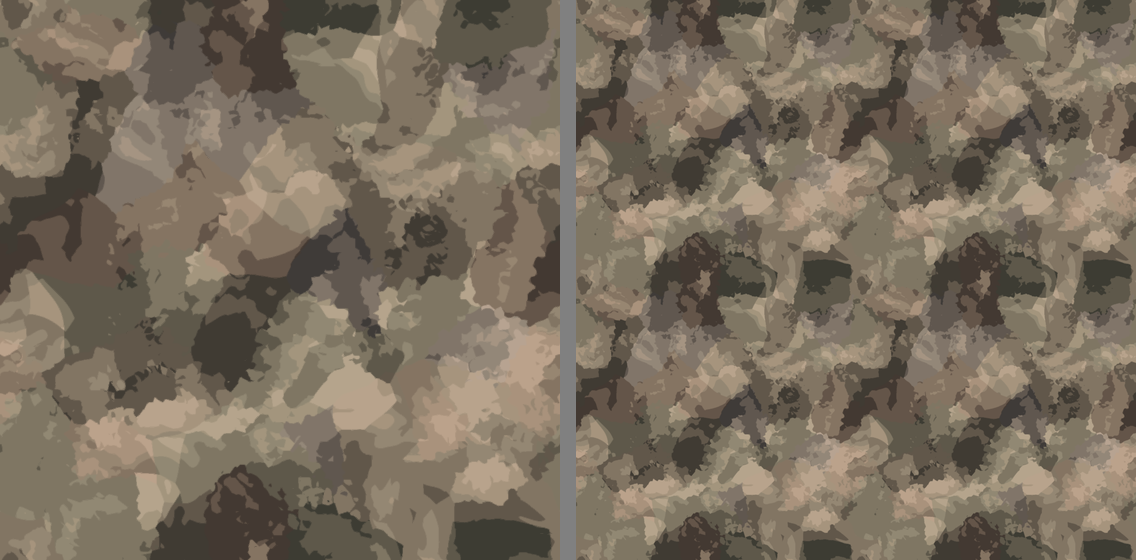
Left: one tile. Right: repeated 2 by 2.
This pattern is drawn by a WebGL 2 fragment shader. Its source:

```glsl
#version 300 es
precision highp float;
precision highp int;
// Seamless rubble camouflage: flat, ragged earth-toned patches with stones and chips.

uniform vec2 u_resolution;
out vec4 fragColor;

// Whole numbers of repeats across the tile
const float PATCH_REPEATS = 4.0;
const float BLOTCH_REPEATS = 9.0;
const float GRAIN_REPEATS = 23.0;
const float STONE_REPEATS = 7.0;
const float CHIP_REPEATS = 14.0;
const float TOOTH_REPEATS = 64.0;

// Contribution of each layer to the tone
const float PATCH_WEIGHT = 1.0;
const float BLOTCH_WEIGHT = 0.65;
const float GRAIN_WEIGHT = 0.3;
const float STONE_WEIGHT = 0.9;
const float DOME_WEIGHT = 0.4;
const float CHIP_WEIGHT = 0.45;
const float MEAN_DISTANCE = 0.42;

// Edge distortion and softness, in canvas units; TOOTH is a share of a tooth
const float BEND = 0.06;
const float RAGGED = 0.022;
const float TOOTH = 0.8;
const float SOFTNESS = 0.003;
const int SAMPLES = 3;

// Six flat tones, and the tone values where each next one begins
const int TONES = 6;
const vec3 PALETTE[TONES] = vec3[TONES](
    vec3(0.25, 0.23, 0.20), vec3(0.38, 0.34, 0.29), vec3(0.51, 0.46, 0.39),
    vec3(0.58, 0.53, 0.45), vec3(0.65, 0.58, 0.49), vec3(0.72, 0.64, 0.55));
const float THRESHOLDS[TONES - 1] = float[](-0.51, -0.05, 0.35, 0.49, 0.69);
const vec3 MOSS_TINT = vec3(-0.012, 0.004, 0.0);
const vec3 CLAY_TINT = vec3(0.013, -0.006, -0.005);
const vec3 SLATE_TINT = vec3(-0.004, 0.0, 0.02);

// Integer hash of a lattice cell, wrapped at the period
vec2 hash(vec2 cell, float period, uint seed) {
    uint n = uint(period);
    uvec2 v = uvec2(ivec2(cell) + int(n) * 8) % n;
    v += uvec2(seed * 131u, seed * 977u);
    v = v * 1664525u + 1013904223u;
    v.x += v.y * 1664525u;
    v.y += v.x * 1664525u;
    v ^= v >> 16u;
    v.x += v.y * 1664525u;
    v.y += v.x * 1664525u;
    v ^= v >> 16u;
    return vec2(v >> 8u) / 16777216.0;
}

// Shifts each layer's lattice so that no lines of several layers coincide
vec2 latticePosition(vec2 uv, float repeats, uint seed) {
    return uv * repeats + fract(float(seed) * vec2(0.618, 0.755) + 0.37);
}

float gradientDot(vec2 cell, vec2 f, vec2 corner, float period, uint seed) {
    float angle = 6.28318 * hash(cell + corner, period, seed).x;
    return dot(vec2(cos(angle), sin(angle)), f - corner);
}

// Gradient noise that repeats once per tile
float noise(vec2 uv, float repeats, uint seed) {
    vec2 p = latticePosition(uv, repeats, seed), cell = floor(p), f = p - cell;
    vec2 w = f * f * f * (f * (f * 6.0 - 15.0) + 10.0);
    float a = gradientDot(cell, f, vec2(0, 0), repeats, seed);
    float b = gradientDot(cell, f, vec2(1, 0), repeats, seed);
    float c = gradientDot(cell, f, vec2(0, 1), repeats, seed);
    float d = gradientDot(cell, f, vec2(1, 1), repeats, seed);
    return mix(mix(a, b, w.x), mix(c, d, w.x), w.y);
}

vec2 noise2(vec2 uv, float repeats, uint seed) {
    return vec2(noise(uv, repeats, seed), noise(uv, repeats, seed + 1u));
}

// Nearest scattered point: offset to it in xy, two random values of its cell in zw
vec4 nearestPoint(vec2 uv, float repeats, uint seed) {
    vec2 p = latticePosition(uv, repeats, seed);
    vec2 base = floor(p), owner = base, nearest = vec2(9.0);
    for (int y = -1; y <= 1; y++)
        for (int x = -1; x <= 1; x++) {
            vec2 cell = base + vec2(x, y);
            vec2 offset = cell + hash(cell, repeats, seed) - p;
            if (dot(offset, offset) < dot(nearest, nearest)) {
                nearest = offset;
                owner = cell;
            }
        }
    return vec4(nearest, hash(owner, repeats, seed + 1u));
}

vec3 rubble(vec2 uv) {
    // Bend outlines broadly, then fray and notch them, more in some places than others
    float fray = smoothstep(-0.4, 0.15, noise(uv, 5.0, 1u));
    vec2 p = uv + BEND * noise2(uv, 6.0, 2u);
    p += fray * TOOTH * nearestPoint(uv, TOOTH_REPEATS, 20u).xy / TOOTH_REPEATS;
    p += fray * RAGGED * noise2(uv, 36.0, 4u);

    // Sum patches, stones and chips into one tone; the blotch is flat within a chip
    vec4 stone = nearestPoint(p, STONE_REPEATS, 8u);
    vec4 chip = nearestPoint(p, CHIP_REPEATS, 10u);
    float chipTone = 2.0 * chip.z - 1.0;
    float tone = PATCH_WEIGHT * noise(p, PATCH_REPEATS, 12u)
        + BLOTCH_WEIGHT * noise(p + chip.xy / CHIP_REPEATS, BLOTCH_REPEATS, 13u)
        + GRAIN_WEIGHT * noise(p, GRAIN_REPEATS, 14u)
        + STONE_WEIGHT * (stone.z - 0.5)
        + DOME_WEIGHT * (MEAN_DISTANCE - length(stone.xy))
        + CHIP_WEIGHT * chipTone * chipTone * chipTone;

    int level = 0;
    for (int i = 0; i < TONES - 1; i++) level += int(tone > THRESHOLDS[i]);
    vec3 tint = stone.w < 0.25 ? MOSS_TINT : stone.w > 0.95 ? SLATE_TINT
        : stone.w > 0.7 ? CLAY_TINT : vec3(0.0);
    return PALETTE[level] + tint;
}

void main() {
    vec2 uv = gl_FragCoord.xy / u_resolution, spread = max(vec2(SOFTNESS), 1.0 / u_resolution);
    vec3 color = vec3(0.0);
    for (int i = 0; i < SAMPLES * SAMPLES; i++)
        color += rubble(uv + spread * ((vec2(i % SAMPLES, i / SAMPLES) + 0.5) / float(SAMPLES) - 0.5));
    fragColor = vec4(color / float(SAMPLES * SAMPLES), 1.0);
}
```
